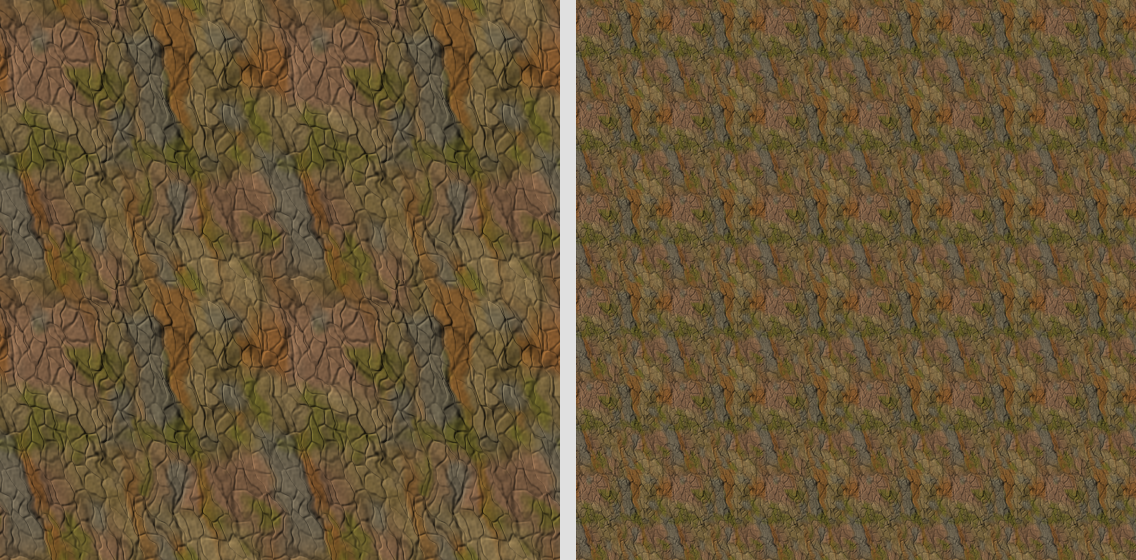
Left, the tile; right, the same tile 3 across and 3 down.
Reproduce this texture procedurally as a Shadertoy shader.

```glsl
// Weathered tree bark: leaning plates and flakes from wrapped cellular noise,
// lit as a relief, with two deep fissures and stains of moss, rust and grey.
// Every lattice is sheared by whole cells, so each repeat tiles seamlessly.
#define REPEATS 2.0
#define PLATES vec2(11.0, 4.0)
#define FLAKES vec2(25.0, 13.0)
#define WARP 0.045
#define RELIEF 1.25
#define LIGHT_STEP vec2(-0.004, 0.004)
#define BRIGHTNESS 0.96

const vec3 OLIVE = vec3(0.36, 0.30, 0.16);
const vec3 TAN = vec3(0.45, 0.38, 0.25);
const vec3 GREY = vec3(0.36, 0.34, 0.28);
const vec3 RUST = vec3(0.46, 0.29, 0.12);
const vec3 MOSS = vec3(0.34, 0.33, 0.11);
const vec3 ROSE = vec3(0.45, 0.33, 0.25);

vec2 hash2(vec2 c) {
    vec3 h = fract(c.xyx * vec3(0.1031, 0.1030, 0.0973));
    h += dot(h, h.yzx + 33.33);
    return fract((h.xx + h.yz) * h.zy);
}

// Sheared lattice: n cells per repeat, shifted by lean cells per repeat of height
vec2 lattice(vec2 p, vec2 n, float lean) {
    return vec2(p.x * n.x + p.y * lean, p.y * n.y);
}

vec2 cellHash(vec2 c, vec2 n, float lean) {
    float turns = floor(c.y / n.y);
    vec2 wrapped = vec2(mod(c.x - turns * lean, n.x), c.y - turns * n.y);
    return hash2(wrapped + n * 7.0);
}

// Two independent channels of smooth value noise
vec2 noise(vec2 p, vec2 n, float lean) {
    vec2 q = lattice(p, n, lean), c = floor(q), f = q - c;
    f = f * f * (3.0 - 2.0 * f);
    vec2 low = mix(cellHash(c, n, lean), cellHash(c + vec2(1, 0), n, lean), f.x);
    vec2 high = mix(cellHash(c + vec2(0, 1), n, lean), cellHash(c + vec2(1, 1), n, lean), f.x);
    return mix(low, high, f.y);
}

// Cellular noise: x is the gap to the nearest border, y a random value per cell
vec2 cells(vec2 p, vec2 n, float lean) {
    vec2 q = lattice(p, n, lean), base = floor(q);
    float nearest = 9.0, second = 9.0, id = 0.0;
    for (int j = -1; j <= 1; j++)
    for (int i = -1; i <= 1; i++) {
        vec2 c = base + vec2(i, j);
        vec2 h = cellHash(c, n, lean);
        float d = length(c + h - q);
        if (d < nearest) { second = nearest; nearest = d; id = fract(h.x * 7.0 + h.y * 3.0); }
        else second = min(second, d);
    }
    return vec2(second - nearest, id);
}

vec2 warp(vec2 p) {
    vec2 bend = noise(p, vec2(7, 6), 2.0) - 0.5;
    bend += 0.5 * (noise(p, vec2(19, 17), 5.0) - 0.5);
    bend += 0.25 * (noise(p, vec2(43, 41), 9.0) - 0.5);
    return p + WARP * bend;
}

// Deep fissures: x is the dark gap, y the grey bark on its left, z the rust on its right
vec3 fissures(vec2 p) {
    vec3 sum = vec3(0.0);
    for (int i = 0; i < 2; i++) {
        vec2 start = vec2(0.5 - 0.5 * float(i), 0.1 + 0.4 * float(i));
        vec2 q = fract(vec2(p.x, 1.0 - p.y) - start + vec2(0.5, 0.25)) - vec2(0.5, 0.25);
        float side = q.x - 0.22 * sqrt(max(q.y, 0.0)) - 0.008 * sin(q.y * 38.0);
        float span = smoothstep(-0.02, 0.06, q.y) * smoothstep(0.54, 0.38, q.y);
        float gap = smoothstep(0.016, 0.002, abs(side));
        float grey = smoothstep(-0.16, -0.10, side) * smoothstep(0.01, -0.01, side);
        float rust = smoothstep(-0.005, 0.02, side) * smoothstep(0.09, 0.03, side);
        sum += span * vec3(gap, grey, rust);
    }
    return sum;
}

float height(vec2 p) {
    vec2 w = warp(p);
    vec2 plate = cells(w, PLATES, 3.0), flake = cells(w, FLAKES, 6.0);
    vec2 depth = noise(p, vec2(9, 7), 2.0);
    float h = 0.45 - 0.40 * depth.x * smoothstep(0.16, 0.0, plate.x);
    h += 0.20 - 0.30 * depth.y * smoothstep(0.22, 0.0, flake.x);
    h += 0.14 * plate.y * smoothstep(0.0, 0.10, plate.x);
    h += 0.16 * flake.y * smoothstep(0.0, 0.16, flake.x);
    h += 0.13 * noise(w, vec2(58, 42), 12.0).x + 0.12 * noise(p, vec2(121, 103), 20.0).y;
    return h - 0.10 - 0.45 * fissures(w).x * (0.4 + 0.6 * depth.y);
}

vec3 bark(vec2 p) {
    vec2 w = warp(p);
    vec2 patches = noise(w, vec2(5, 4), 1.0), streaks = noise(w, vec2(15, 4), 4.0);
    vec2 spots = noise(w, vec2(10, 7), 3.0), mottle = noise(w, vec2(31, 23), 8.0);
    vec3 fissure = fissures(w);

    // Stains
    vec3 color = mix(OLIVE, TAN, smoothstep(0.2, 0.8, 0.6 * patches.x + 0.4 * mottle.x));
    color = mix(color, ROSE, 0.8 * smoothstep(0.5, 0.8, patches.y));
    color = mix(color, RUST, 0.7 * smoothstep(0.58, 0.9, streaks.x + 0.35 * fissure.z));
    color = mix(color, GREY, 0.85 * max(fissure.y, smoothstep(0.66, 0.9, spots.x)));
    color = mix(color, MOSS, 0.7 * smoothstep(0.6, 0.9, spots.y + 0.3 * (mottle.y - 0.5)));

    // Depth shading and slanted light
    float h = height(p);
    float slope = h - height(p + LIGHT_STEP);
    float light = 0.35 + 0.95 * h + RELIEF * clamp(slope, -0.3, 0.25);
    return color * BRIGHTNESS * max(light, 0.22);
}

void mainImage(out vec4 fragColor, in vec2 fragCoord) {
    vec3 color = vec3(0.0);
    for (int i = 0; i < 4; i++) { // four samples smooth the edges
        vec2 offset = vec2(i % 2, i / 2) * 0.5 - 0.25;
        color += bark(fract((fragCoord + offset) / iResolution.xy * REPEATS));
    }
    fragColor = vec4(color / 4.0, 1.0);
}
```
